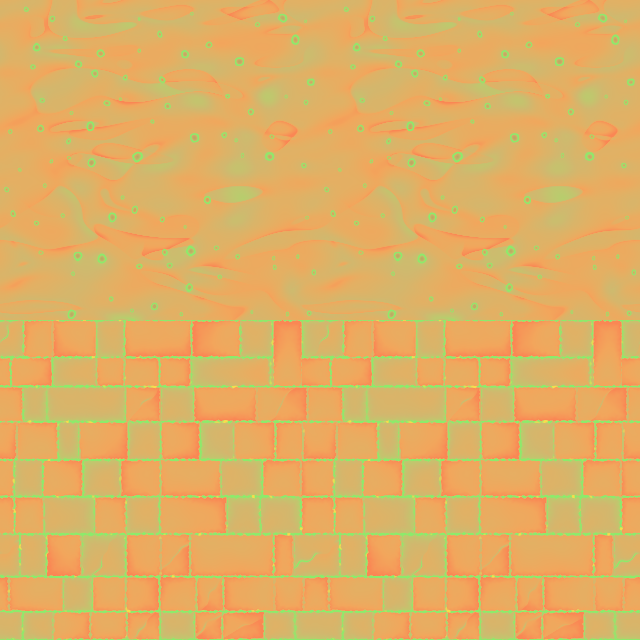
Reproduce this texture map procedurally as a Shadertoy shader.

```glsl
// Two tiles side by side: pitted, creased plaster above nine rows of uneven blocks.
// Each surface yields a tone (0 red, 1 green) that a colour ramp turns into paint.
// Blocks are jittered grid cells; plaster is warped gradient noise with rings.
const float TILES = 2.0;          // repeats across the canvas
const float COLS = 9.0;           // joints per row
const float JOINT_JITTER = 0.6;   // sideways shift, in columns
const float JOINT_HALF = 0.0032;  // half width, in tiles
const float RAGGED = 0.006;       // roughness of block edges
const float HALO = 0.014;         // reach of the tint inside edges
const float MERGE_CHANCE = 0.04;
const float CRACK_CHANCE = 0.2;
const float PIT_GRID = 11.0;
const float PIT_CHANCE = 0.68;
const float PLASTER_TONE = 0.36;
const vec3 FLECK = vec3(0.98, 0.86, 0.3);
const vec3 PIT_FLOOR = vec3(0.72, 0.62, 0.36);
const float ROW_EDGE[10] = float[](0.0, 0.089, 0.198, 0.331, 0.448, 0.563, 0.682, 0.792, 0.883, 1.0);
const vec3 RAMP[6] = vec3[](
    vec3(0.98, 0.53, 0.33), vec3(0.95, 0.65, 0.36), vec3(0.89, 0.69, 0.39),
    vec3(0.82, 0.72, 0.43), vec3(0.74, 0.79, 0.43), vec3(0.55, 0.92, 0.42));

float hash(vec2 p) {
    vec3 q = fract(p.xyx * 0.1031);
    q += dot(q, q.yzx + 33.33);
    return fract((q.x + q.y) * q.z);
}
float corner(vec2 cell, vec2 d, float period) {
    float a = 6.2832 * hash(vec2(mod(cell.x, period), cell.y) + 17.0);
    return dot(vec2(cos(a), sin(a)), d);
}
// Gradient noise that wraps along x
float noise(vec2 p, float period) {
    vec2 i = floor(p), f = p - i, e = vec2(1, 0);
    vec2 u = f * f * f * (f * (f * 6.0 - 15.0) + 10.0);
    return mix(mix(corner(i, f, period), corner(i + e, f - e, period), u.x),
        mix(corner(i + e.yx, f - e.yx, period), corner(i + 1.0, f - 1.0, period), u.x), u.y);
}
vec3 ramp(float tone) {
    float t = clamp(tone, 0.0, 1.0) * 5.0;
    int i = min(int(t), 4);
    return mix(RAMP[i], RAMP[i + 1], t - float(i));
}
// Joint positions in a row; the centre column hardly moves
float jointX(float i, float row) {
    float w = mod(i, COLS);
    float shift = (hash(vec2(w, row) + 7.0) - 0.5) * min(1.0, 0.1 + 0.45 * abs(w - 4.0));
    return (i + 0.5 + shift * JOINT_JITTER) / COLS;
}
bool merged(float i, float row) {
    float w = mod(i, COLS);
    return w < 7.0 && hash(vec2(w, row) + 41.0) < MERGE_CHANCE;
}
float stroke(float d, float width, float aa) {
    return 1.0 - smoothstep(width - aa, width + aa, d);
}

vec3 blocks(vec2 p, float aa) {
    int r = 0;
    for (int k = 1; k < 9; k++) if (p.y >= ROW_EDGE[k]) r = k;
    float bottom = ROW_EDGE[r], top = ROW_EDGE[r + 1];
    // One tall block spans the two upper rows
    if (r >= 7 && p.x > jointX(7.0, 8.0) && p.x < jointX(8.0, 8.0)) {
        r = 8; bottom = ROW_EDGE[7]; top = 1.0;
    }
    float row = float(r), lo = floor(p.x * COLS - 0.5);
    if (p.x < jointX(lo, row)) lo--;
    else if (p.x >= jointX(lo + 1.0, row)) lo++;
    float hi = lo + 1.0;
    for (int k = 0; k < 2; k++) {
        if (merged(lo, row)) lo--;
        if (merged(hi, row)) hi++;
    }
    float left = jointX(lo, row), right = jointX(hi, row);
    vec2 id = vec2(mod(lo, COLS), row), q = p - 0.5 * vec2(left + right, bottom + top);

    // Face: pale or orange in loose alternation, tilted, tinted at its edges
    float shade = hash(id + 3.0), tilt = 6.2832 * hash(id + 23.0);
    bool pale = hash(id + 61.0) < (mod(id.x + row, 2.0) < 1.0 ? 0.5 : 0.1);
    float tone = pale ? 0.42 + 0.12 * shade : 0.22 + 0.14 * shade;
    tone += 1.6 * dot(q, vec2(cos(tilt), sin(tilt))) + 0.06 * noise(p * 14.0, 14.0);
    float rag = RAGGED * noise(p * 90.0, 90.0);
    float dx = min(p.x - left, right - p.x) + rag, dy = min(p.y - bottom, top - p.y) + rag;
    tone += (pale ? 0.28 : -0.25) * exp(-max(min(dx, dy), 0.0) / HALO);
    // Diagonal cracks
    if (hash(id + 83.0) < CRACK_CHANCE) {
        float a = mix(0.4, 1.2, shade);
        float crack = dot(q, vec2(sin(a), -cos(a))) + 0.02 * noise(p * 24.0, 24.0);
        tone -= 0.14 * smoothstep(0.0, 0.004, crack) * exp(-abs(crack) * 30.0);
        tone += 0.6 * exp(-abs(crack) / 0.003) * smoothstep(-0.1, 0.3, noise(p * 12.0, 12.0));
    }
    // Joints: level ones are strong, upright ones vary
    float nearest = mod(p.x - left < right - p.x ? lo : hi, COLS);
    float strength = mix(0.4, 1.0, hash(vec2(nearest, row) + 29.0));
    float seam = max(strength * stroke(dx, JOINT_HALF, aa), stroke(dy, JOINT_HALF, aa));
    return mix(ramp(mix(tone, 1.0, seam)), FLECK, seam * smoothstep(0.3, 0.5, noise(p * 36.0, 36.0)));
}

// Sharp red lip that fades along one side of a noise contour
float crease(float n) {
    float s = fract(n), lip = mix(exp(-6.0 * s), 1.0, smoothstep(0.97, 1.0, s));
    return 0.14 * s * (1.0 - smoothstep(0.92, 1.0, s)) - 0.26 * lip;
}
vec3 plaster(vec2 p, float aa) {
    float warp = noise(p * vec2(4, 6), 4.0);
    float swoop = noise(p * vec2(3, 9) + vec2(0.5, 0.8) * warp, 3.0);
    float sweep = noise(p * vec2(4, 11) + vec2(0.6, -0.6) * warp + 31.0, 4.0);
    float blotch = noise(p * vec2(6, 9) + 0.5 * warp + 53.0, 6.0);
    float tone = PLASTER_TONE + 0.25 * blotch + 0.4 * max(blotch - 0.12, 0.0);
    tone += crease(swoop * 1.6 + 0.35) * smoothstep(-0.5, 0.1, blotch);
    tone += crease(sweep * 1.5 + 0.6) * smoothstep(-0.3, 0.3, warp);
    // Pits: green rims around dull floors
    vec2 g = p * PIT_GRID;
    float rim = 0.0, pit = 0.0, wobble = 0.004 * noise(p * 60.0, 60.0);
    for (int k = 0; k < 9; k++) {
        vec2 c = floor(g) + vec2(k % 3 - 1, k / 3 - 1), id = vec2(mod(c.x, PIT_GRID), c.y);
        if (hash(id + 11.0) > PIT_CHANCE) continue;
        vec2 d = (g - c - 0.1 - 0.8 * vec2(hash(id + 5.0), hash(id + 71.0))) / PIT_GRID;
        float size = hash(id + 37.0), radius = mix(0.004, 0.0135, size * size);
        float dist = length(d * vec2(mix(0.9, 1.3, hash(id + 19.0)), 1)) + wobble;
        rim = max(rim, stroke(abs(dist - radius), 0.0016 + 0.1 * radius, aa) * mix(0.6, 1.0, size));
        pit = max(pit, size * (1.0 - smoothstep(0.0, radius, dist)));
        tone += 0.2 * size * exp(-max(dist - radius, 0.0) / 0.01);
    }
    return mix(mix(ramp(tone), PIT_FLOOR, 0.7 * pit), RAMP[5], rim);
}

void mainImage(out vec4 fragColor, in vec2 fragCoord) {
    vec2 p = fragCoord / iResolution.xy * TILES;
    float aa = TILES * 0.6 / iResolution.y;
    p.x = fract(p.x);
    vec3 stone = blocks(vec2(p.x, min(p.y, 1.0)), aa), wall = plaster(p - vec2(0, 1), aa);
    fragColor = vec4(mix(stone, wall, smoothstep(1.0 - aa, 1.0 + aa, p.y)), 1);
}
```
